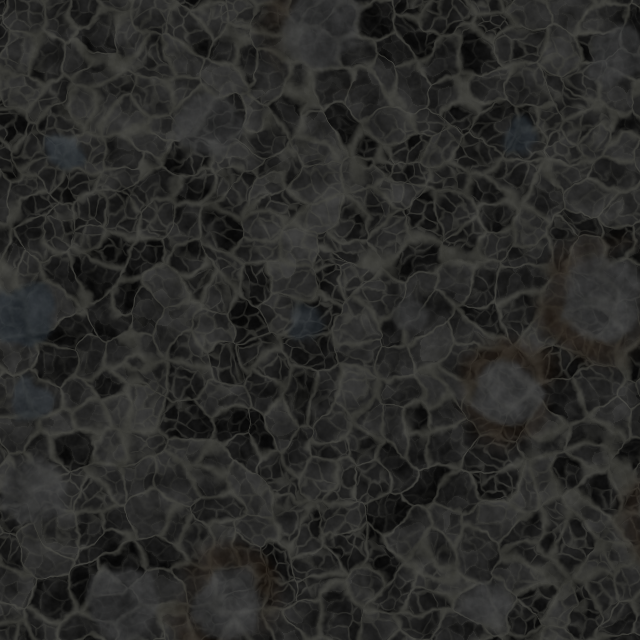
This texture is drawn by a WebGL 2 fragment shader. Its source:

```glsl
#version 300 es
precision highp float;

uniform vec2 u_resolution;
out vec4 fragColor;

const float COARSE_SCALE = 19.0;
const float FINE_SCALE = 44.0;
const float CRYSTAL_SCALE = 7.0;
const float CRYSTAL_CHANCE = 0.3;
const float WARP = 0.030;
const float DARK_LEVEL = 0.050;
const float LIGHT_LEVEL = 0.185;
const float MOTTLE = 0.13;
const float GRIT = 0.045;
const vec3 STONE_TINT = vec3(1.0, 1.0, 0.985);
const vec3 VEIN_COLOR = vec3(0.255, 0.255, 0.235);
const vec3 CRYSTAL_COLOR = vec3(0.205, 0.207, 0.208);
const vec3 BLUE_TINT = vec3(-0.022, 0.002, 0.024);
const vec3 RUST_COLOR = vec3(0.150, 0.110, 0.075);

float hash(vec2 p) {
    return fract(sin(dot(p, vec2(127.1, 311.7))) * 43758.5453);
}

vec2 hash2(vec2 p) {
    return vec2(hash(p), hash(p + 57.3));
}

float noise(vec2 p) {
    vec2 i = floor(p), f = fract(p);
    f = f * f * (3.0 - 2.0 * f);
    float low = mix(hash(i), hash(i + vec2(1, 0)), f.x);
    float high = mix(hash(i + vec2(0, 1)), hash(i + vec2(1, 1)), f.x);
    return mix(low, high, f.y);
}

float fbm(vec2 p) {
    float sum = 0.0, gain = 0.533;
    for (int i = 0; i < 4; i++) {
        sum += gain * noise(p);
        p = mat2(1.6, 1.2, -1.2, 1.6) * p + 17.7;
        gain *= 0.5;
    }
    return sum;
}

// Elongated, randomly turned grains: x = gap to the border, y = grain value
vec2 grains(vec2 p) {
    vec2 cell = floor(p);
    float nearest = 9.0, second = 9.0, value = 0.0;
    for (int y = -2; y <= 2; y++)
    for (int x = -2; x <= 2; x++) {
        vec2 id = cell + vec2(x, y);
        vec2 d = p - id - hash2(id);
        float angle = 6.2832 * hash(id + 11.9);
        float stretch = mix(1.0, 1.5, hash(id + 23.1));
        d = mat2(cos(angle), sin(angle), -sin(angle), cos(angle)) * d;
        float dist = length(d * vec2(stretch, 1.0 / stretch));
        if (dist < nearest) {
            second = nearest;
            nearest = dist;
            value = hash(id + 41.7);
        } else {
            second = min(second, dist);
        }
    }
    return vec2(second - nearest, value);
}

// Scattered round crystals: x = coverage, y = random value, z = rusty rim
vec3 crystals(vec2 p) {
    vec2 cell = floor(p);
    vec3 result = vec3(0.0);
    for (int y = -1; y <= 1; y++)
    for (int x = -1; x <= 1; x++) {
        vec2 id = cell + vec2(x, y);
        if (hash(id + 5.3) > CRYSTAL_CHANCE) continue;
        float value = hash(id + 71.9);
        float radius = mix(0.18, 0.46, hash(id + 31.3));
        float edge = length(p - id - 0.25 - 0.5 * hash2(id)) - radius;
        float cover = 1.0 - smoothstep(-0.06, 0.05, edge);
        if (cover > result.x) result.xy = vec2(cover, value);
        float rim = 1.0 - smoothstep(0.0, 0.26, abs(edge - 0.1));
        result.z = max(result.z, rim * step(0.78, value));
    }
    return result;
}

void main() {
    vec2 uv = gl_FragCoord.xy / u_resolution.y;
    vec2 bend = vec2(fbm(uv * 24.0), fbm(uv * 24.0 + 91.3)) - 0.5;
    vec2 p = uv + WARP * bend;
    float mottle = fbm(uv * 36.0 + 13.0) - 0.5;
    float grit = fbm(uv * 130.0 + 47.0) - 0.5;
    float patches = smoothstep(0.3, 0.7, fbm(uv * 9.0 + 29.0));

    // Dark mineral body
    vec2 coarse = grains(p * COARSE_SCALE);
    vec2 fine = grains(p * FINE_SCALE + 7.0);
    float tone = mix(DARK_LEVEL, LIGHT_LEVEL, coarse.y);
    tone += 0.06 * (fine.y - 0.5) + MOTTLE * mottle + 0.025 * (patches - 0.5);
    vec3 color = max(tone, 0.035) * STONE_TINT;

    // Pale veins along the grain borders, broken up by noise
    float width = 0.10 + 0.26 * smoothstep(0.3, 0.7, fbm(uv * 30.0 + 63.0));
    float vein = 1.0 - smoothstep(0.0, width, coarse.x);
    float thread = 1.0 - smoothstep(0.0, 0.30, fine.x);
    vein = max(vein * 0.85, thread * mix(0.15, 0.65, patches));
    color = mix(color, VEIN_COLOR + 0.10 * mottle, vein);

    // Grey and bluish crystals with occasional rust
    vec3 spot = crystals((uv + 1.2 * WARP * bend) * CRYSTAL_SCALE);
    color = mix(color, RUST_COLOR + 0.1 * mottle, 0.55 * spot.z * patches);
    vec3 crystal = CRYSTAL_COLOR + 0.14 * mottle + 0.05 * (spot.y - 0.5);
    crystal += BLUE_TINT * (1.0 - smoothstep(0.2, 0.35, spot.y));
    color = mix(color, crystal, 0.68 * spot.x);

    color += GRIT * grit;
    fragColor = vec4(clamp(color, 0.0, 1.0), 1.0);
}
```
